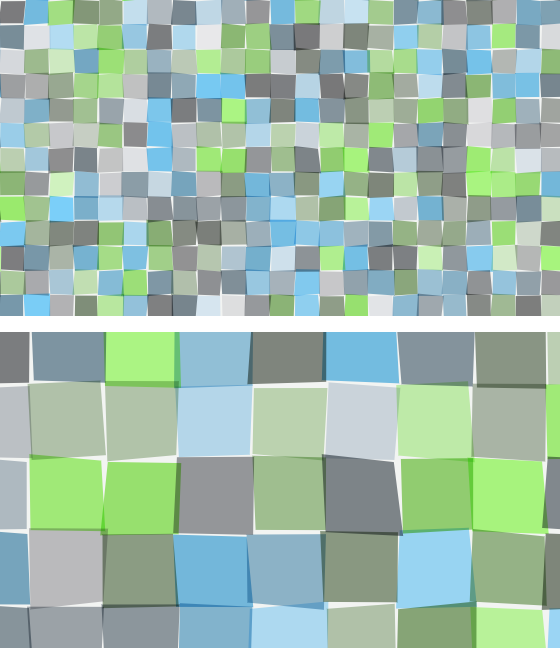
Top, the full canvas; bottom, a detail of the centre.
A WebGL 1 fragment shader for this pattern:

```glsl
precision highp float;
// Mosaic of slightly crooked square tiles in greys, greens and blues.
// Each grid cell holds a quad with hashed corners and colour; the quads are
// multiplied together, so overlaps darken and gaps show the pale ground.

uniform vec2 u_resolution;

const float TILE_SIZE = 7.0 / 90.0;   // tile pitch as a share of canvas height
const float CORNER_JITTER = 0.064;    // largest corner shift, in tiles
const float TINT_STRENGTH = 0.92;
const float TINT_BIAS = 1.9;          // higher leaves more tiles grey
const float LIGHT_BIAS = 1.4;         // higher leaves more tiles dark
const float BLUE_SHARE = 0.47;
const vec3 GROUND = vec3(0.95, 0.955, 0.95);
const vec3 DARK_GREY = vec3(0.47, 0.47, 0.475);
const vec3 LIGHT_GREY = vec3(0.93, 0.93, 0.94);
const vec3 GREEN = vec3(0.62, 0.98, 0.42);
const vec3 BLUE = vec3(0.44, 0.80, 0.98);

// Four independent values in 0..1 for a cell and a stream number.
vec4 hash4(vec2 cell, float stream) {
  vec4 p = fract(vec4(cell.xyx, stream + cell.y)
                 * vec4(0.1031, 0.1030, 0.0973, 0.1099) + 0.37 * stream);
  p += dot(p, p.wzxy + 33.33);
  return fract((p.xxyz + p.yzzw) * p.zywx);
}

// Grey of random lightness, tinted towards green or blue.
vec3 tileColor(vec2 cell) {
  vec4 h = hash4(cell, 3.0);
  vec3 grey = mix(DARK_GREY, LIGHT_GREY, pow(h.x, LIGHT_BIAS));
  vec3 tint = mix(GREEN, BLUE, step(h.z, BLUE_SHARE));
  return mix(grey, tint, TINT_STRENGTH * pow(h.y, TINT_BIAS));
}

// Signed distance to the line from a to b, positive on the inner side.
float edgeDistance(vec2 p, vec2 a, vec2 b) {
  vec2 along = normalize(b - a);
  return dot(p - a, vec2(-along.y, along.x));
}

// Distance inside the crooked quad of a cell; p is relative to the cell.
float quadDistance(vec2 p, vec2 cell) {
  vec4 top = (hash4(cell, 1.0) * 2.0 - 1.0) * CORNER_JITTER;
  vec4 bottom = (hash4(cell, 2.0) * 2.0 - 1.0) * CORNER_JITTER;
  vec2 a = top.xy;
  vec2 b = vec2(1.0, 0.0) + top.zw;
  vec2 c = vec2(1.0, 1.0) + bottom.xy;
  vec2 d = vec2(0.0, 1.0) + bottom.zw;
  return min(min(edgeDistance(p, a, b), edgeDistance(p, b, c)),
             min(edgeDistance(p, c, d), edgeDistance(p, d, a)));
}

void main() {
  // Grid coordinates in tiles, counted from the top left corner.
  vec2 fromTop = vec2(gl_FragCoord.x, u_resolution.y - gl_FragCoord.y);
  vec2 grid = fromTop / (u_resolution.y * TILE_SIZE);
  float pixel = 1.0 / (u_resolution.y * TILE_SIZE);

  // Multiply every tile that can reach this point.
  vec3 color = GROUND;
  for (int j = -1; j <= 1; j++) {
    for (int i = -1; i <= 1; i++) {
      vec2 cell = floor(grid) + vec2(float(i), float(j));
      float inside = quadDistance(grid - cell, cell);
      float coverage = clamp(inside / pixel + 0.5, 0.0, 1.0);
      color *= mix(vec3(1.0), tileColor(cell) / GROUND, coverage);
    }
  }
  gl_FragColor = vec4(color, 1.0);
}
```
